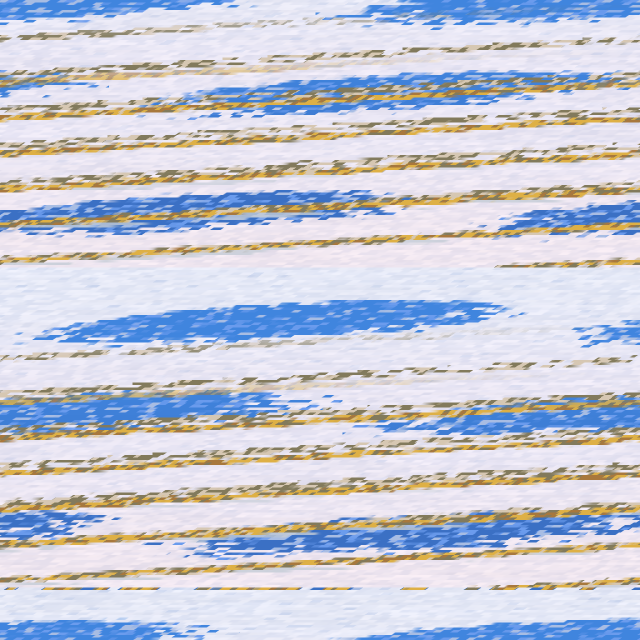
Reproduce this pattern procedurally as a WebGL 1 fragment shader.

```glsl
precision highp float;

uniform vec2 u_resolution;

const float ROWS = 256.0;     // thin scan rows over the canvas height
const float PERIOD = 0.5;     // height of one repeat
const float LINES = 18.0;     // gold lines over the canvas height
const float SLOPE = 1.0 / LINES;

const vec3 BLUISH = vec3(0.895, 0.910, 0.965);
const vec3 LAVENDER = vec3(0.912, 0.900, 0.955);
const vec3 PINKISH = vec3(0.935, 0.900, 0.940);
const vec3 SKY_BLUE = vec3(0.25, 0.52, 0.87);
const vec3 DEEP_BLUE = vec3(0.23, 0.44, 0.77);
const vec3 LIGHT_BLUE = vec3(0.42, 0.61, 0.93);
const vec3 HAZE_BLUE = vec3(0.66, 0.74, 0.89);
const vec3 GOLD = vec3(0.87, 0.69, 0.27);
const vec3 OLIVE = vec3(0.51, 0.48, 0.36);
const vec3 BROWN = vec3(0.66, 0.47, 0.24);
const vec3 TAN = vec3(0.84, 0.78, 0.70);

float hash(vec2 p) {
  return fract(sin(dot(p, vec2(127.1, 311.7))) * 43758.5453);
}

// Random dashes along one row, with softened ends.
float dashes(float x, float row, float count, float seed) {
  float s = x * count + 7.0 * hash(vec2(row, seed));
  float i = floor(s);
  float blend = smoothstep(0.3, 0.7, s - i);
  vec2 key = vec2(i, row + 19.3 * seed);
  return mix(hash(key), hash(key + vec2(1.0, 0.0)), blend);
}

// Soft band around zero.
float band(float d, float halfWidth) {
  return 1.0 - smoothstep(halfWidth - 0.015, halfWidth + 0.015, abs(d));
}

// Slanted, frayed lens: solid on its upper side, ragged below.
float blueLens(float x, float q, float centre, float offset, float grain) {
  float spacing = 0.85;
  float dx = (fract(x / spacing - offset + 0.5) - 0.5) * spacing;
  float dy = (q - centre) * PERIOD + SLOPE * dx;
  float inside = 1.0 - length(vec2(dx / 0.38, dy / 0.029));
  float fray = mix(0.45, 1.25, smoothstep(-0.018, 0.008, dy));
  return smoothstep(0.06, 0.20, inside * 1.5 + (grain - 0.5) * fray);
}

// Gold, olive, tan and brown grains chosen by a random value.
vec3 goldGrain(float r) {
  vec3 c = mix(BROWN, OLIVE, smoothstep(0.18, 0.24, r));
  c = mix(c, GOLD, smoothstep(0.42, 0.47, r));
  return mix(c, TAN, smoothstep(0.83, 0.88, r));
}

vec3 ground(float x, float row, float q) {
  vec3 c = mix(BLUISH, LAVENDER, smoothstep(0.05, 0.4, q));
  c = mix(c, PINKISH, smoothstep(0.55, 0.95, q));
  float fine = dashes(x, row, 70.0, 1.0);
  float broad = dashes(x, row, 7.0, 2.0);
  c += (fine - 0.5) * vec3(0.075, 0.06, 0.035) + (broad - 0.5) * 0.025;
  float speck = smoothstep(0.91, 0.96, dashes(x, row, 45.0, 3.0));
  return mix(c, HAZE_BLUE, speck * 0.35 * (1.0 - q));
}

vec3 pattern(vec2 p) {
  float rowCoord = p.y * ROWS;
  float row = floor(rowCoord);
  float down = 1.0 - (row + 0.5) / ROWS;
  float cycle = (down - 0.417) / PERIOD + 1.0;
  float k = floor(cycle);
  float q = cycle - k;
  float x = p.x - 0.006 * fract(rowCoord);
  vec3 c = ground(x, row, q);

  // Blue lenses, three families in each repeat
  float fray = mix(dashes(x, row, 60.0, 4.0), dashes(x, row, 18.0, 5.0), 0.4);
  float blue = 0.0;
  for (int j = 0; j < 3; j++) {
    float f = float(j);
    float centre = 0.17 + 0.24 * f + 0.045 * f * f;
    blue = max(blue, blueLens(p.x, q, centre, 0.08 + 0.62 * f + 0.43 * k, fray));
  }
  float tint = dashes(x, row, 75.0, 6.0);
  vec3 ink = mix(SKY_BLUE, DEEP_BLUE, smoothstep(0.3, 0.8, q));
  ink = mix(ink, LIGHT_BLUE, smoothstep(0.52, 0.75, tint));
  ink = mix(ink, HAZE_BLUE, smoothstep(0.80, 0.87, tint));
  c = mix(c, ink, blue);

  // Slanted lines: a broken olive strand above a gold one
  float u = fract((down + SLOPE * p.x) * LINES) - 0.33;
  u += (dashes(x, row, 30.0, 7.0) - 0.5) * 0.06;
  float grain = dashes(x, row, 115.0, 8.0);
  float split = 0.24 * (1.0 - smoothstep(0.62, 0.88, q));
  float shown = smoothstep(0.17, 0.30, q);
  float gold = smoothstep(0.32, 0.46, q);

  float haze = band(u - 0.13, 0.06) * smoothstep(0.6, 0.8, q);
  haze *= smoothstep(0.45, 0.6, dashes(x, row, 5.0, 9.0));
  c = mix(c, vec3(0.77, 0.80, 0.84), haze * 0.8);

  float broken = smoothstep(0.25, 0.35, dashes(x, row, 55.0, 10.0));
  float strand = band(u + split, 0.095) * broken * shown;
  c = mix(c, mix(OLIVE, TAN, smoothstep(0.48, 0.58, grain)), strand);
  float width = mix(0.085, 0.05, smoothstep(0.8, 1.0, q));
  c = mix(c, goldGrain(grain), band(u, width) * gold);

  // Dashed seam where the lower repeat wraps
  float seam = step(q, 0.012) * step(0.6, down);
  float pick = dashes(x, row, 50.0, 11.0);
  vec3 seamInk = mix(DEEP_BLUE, goldGrain(grain), smoothstep(0.52, 0.6, pick));
  return mix(c, seamInk, seam * smoothstep(0.36, 0.44, pick));
}

void main() {
  vec3 sum = vec3(0.0);
  for (int i = 0; i < 4; i++) {
    float f = float(i);
    vec2 sub = vec2(mod(f, 2.0), floor(f / 2.0)) * 0.5 - 0.25;
    sum += pattern((gl_FragCoord.xy + sub) / u_resolution);
  }
  gl_FragColor = vec4(sum * 0.25, 1.0);
}
```
